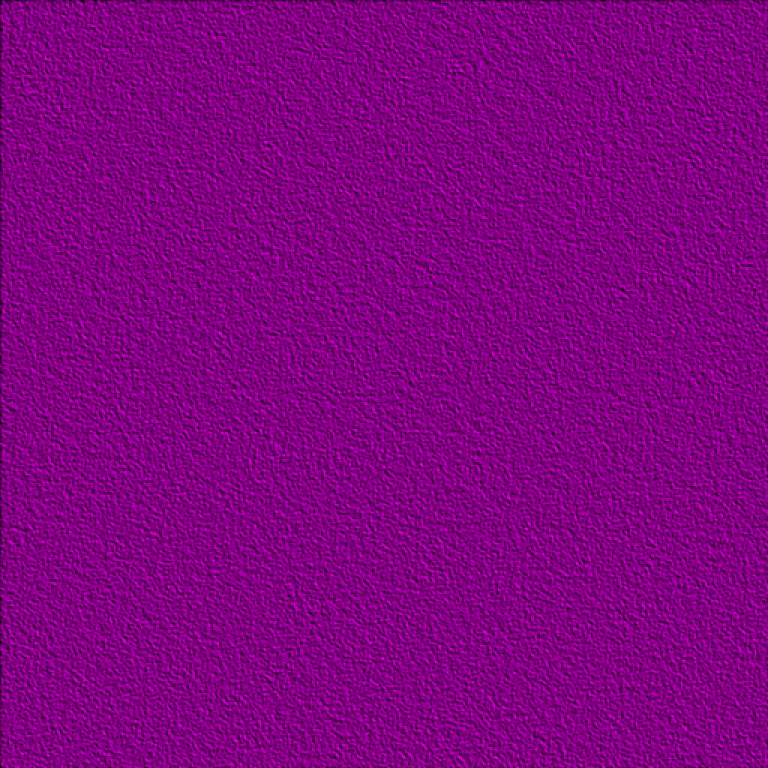
Reproduce this texture procedurally as a WebGL 2 fragment shader.

```glsl
#version 300 es
precision highp float;
// Fine magenta grain embossed into thin, stepped, linked strokes, with shaded left and top rims.

uniform vec2 u_resolution;
out vec4 fragColor;

const float GRAINS = 512.0; // grains across the canvas

// Integer hash of a grain cell, 0 to 1
float hash(ivec2 cell) {
    uvec2 q = uvec2(cell + 16) * uvec2(1597u, 3812u) + 7919u;
    uint n = (q.x ^ (q.y << 7)) * 40503u + q.y;
    n = (n ^ (n >> 15)) * 73244u + (n >> 3);
    n = (n ^ (n >> 13)) * 668265u;
    n ^= n >> 16;
    return float(n & 65535u) / 65535.0;
}

// Diagonal relief: lower left cells are lit, upper right cells are shaded
float emboss(ivec2 cell) {
    float relief = 0.0;
    for (int y = -1; y <= 1; y++) {
        for (int x = -1; x <= 1; x++) {
            relief -= sign(float(x + y)) * hash(cell + ivec2(x, y));
        }
    }
    return relief;
}

void main() {
    // Crisp cells, blended only across a seam one pixel wide
    vec2 uv = gl_FragCoord.xy / u_resolution;
    vec2 p = uv * GRAINS - 0.5;
    ivec2 cell = ivec2(floor(p));
    vec2 f = clamp((fract(p) - 0.5) * u_resolution / GRAINS + 0.5, 0.0, 1.0);
    float lower = mix(emboss(cell), emboss(cell + ivec2(1, 0)), f.x);
    float upper = mix(emboss(cell + ivec2(0, 1)), emboss(cell + ivec2(1, 1)), f.x);
    float relief = mix(lower, upper, f.y);

    // Relief lights the magenta base, and the rims fall into shade
    float tone = 0.505 + 0.175 * relief;
    float rim = min(uv.x, 1.0 - uv.y) * GRAINS;
    tone -= 0.2 * (1.0 - smoothstep(0.7, 1.3, rim));
    tone = clamp(tone, 0.0, 1.0);
    fragColor = vec4(tone, 0.0, tone, 1.0);
}
```
